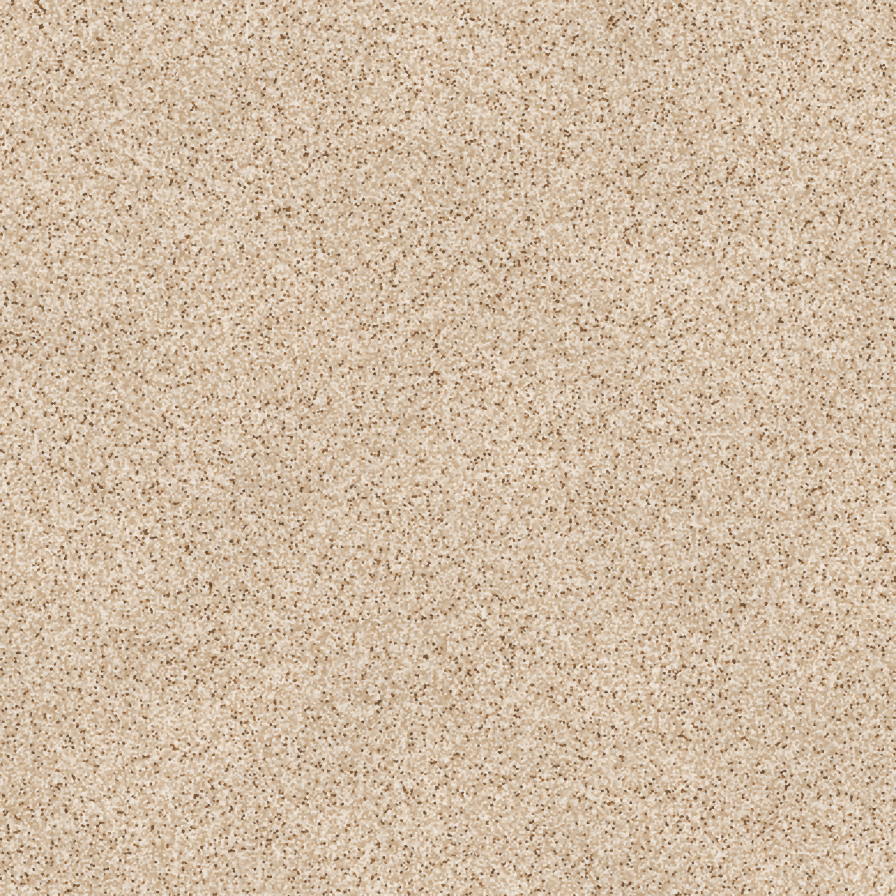
Give the GLSL for this texture, as a three.js fragment shader.

```glsl
// Fine beige sand: tiny cream and tan grains, sparse brown specks, faint mottling.
varying vec2 vUv;

vec3 hash3(vec2 cell) {
  vec3 p = fract(cell.xyx * vec3(0.1031, 0.1030, 0.0973));
  p += dot(p, p.yxz + 33.33);
  return fract((p.xxy + p.yzz) * p.zyx);
}

// Colour of one grain: mostly cream to tan, now and then a dark speck
vec3 grainColor(vec2 cell) {
  vec3 rnd = hash3(cell + 417.0);
  vec3 darkSand = vec3(0.745, 0.625, 0.49);
  vec3 cream = vec3(0.93, 0.895, 0.85);
  vec3 sand = mix(darkSand, cream, rnd.x);
  sand += (rnd.y - 0.5) * vec3(-0.02, 0.01, 0.05);

  vec3 umber = vec3(0.39, 0.28, 0.19);
  vec3 rust = vec3(0.61, 0.42, 0.25);
  vec3 speck = mix(umber, rust, rnd.y);
  return mix(sand, speck, step(0.935, rnd.z));
}

// Cellular grains, blended softly where neighbours meet
vec3 grains(vec2 p) {
  vec2 base = floor(p);
  vec3 sum = vec3(0.0);
  float total = 0.0;
  for (int y = -1; y <= 1; y++) {
    for (int x = -1; x <= 1; x++) {
      vec2 cell = base + vec2(float(x), float(y));
      vec2 offset = cell + 0.1 + 0.8 * hash3(cell).xy - p;
      float weight = exp(-6.0 * dot(offset, offset));
      sum += weight * grainColor(cell);
      total += weight;
    }
  }
  return sum / total;
}

// Broad uneven patches from warped, rotated sine layers
float mottling(vec2 p) {
  float sum = 0.0;
  float amplitude = 0.5;
  p *= 13.0;
  for (int i = 0; i < 5; i++) {
    p += 0.8 * sin(p.yx * 0.7 + float(i) * 1.9);
    sum += amplitude * sin(p.x + 1.3) * sin(p.y + 2.1);
    p = mat2(0.8, 0.6, -0.6, 0.8) * p * 1.7;
    amplitude *= 0.68;
  }
  return sum;
}

void main() {
  vec3 color = grains(vUv * 389.0);
  color += mottling(vUv) * vec3(0.019, 0.020, 0.021) + 0.004;
  gl_FragColor = vec4(color, 1.0);
}
```
